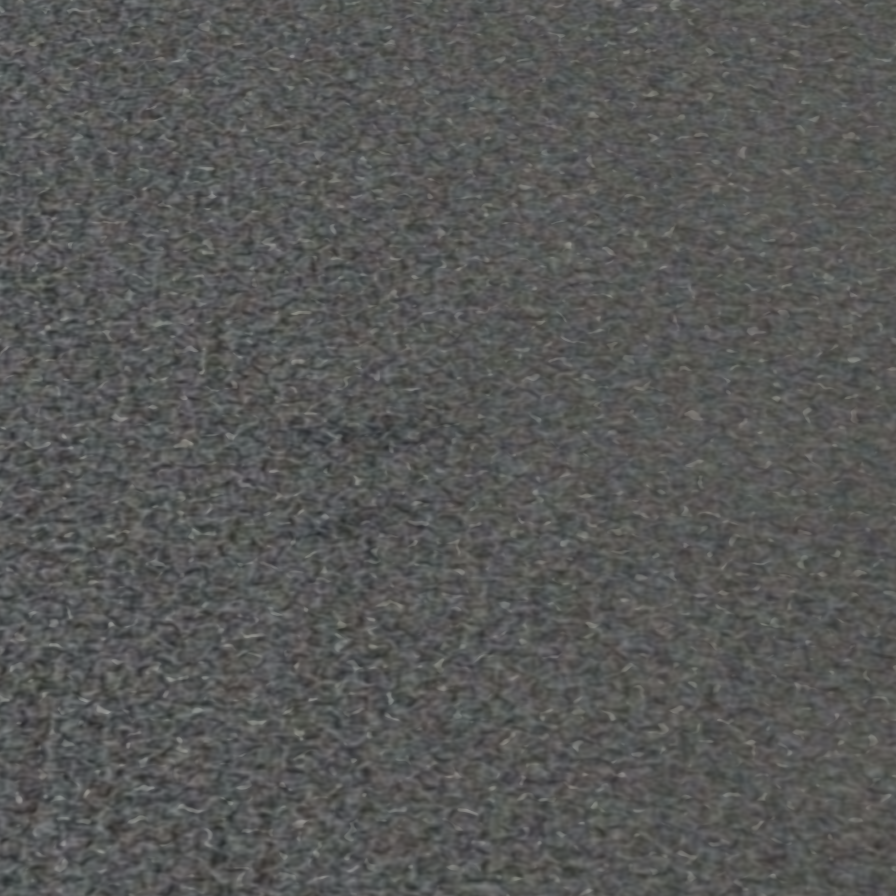
Reproduce this texture procedurally as a Shadertoy shader.

```glsl
const vec3 BASE_GRAY = vec3(0.337, 0.338, 0.334);
const vec3 COOL_TINT = vec3(-0.008, 0.000, 0.012);
const vec3 WARM_TINT = vec3(0.008, 0.003, -0.010);
const vec3 GREEN_TINT = vec3(-0.008, 0.008, -0.002);
const vec3 FLECK_COLOR = vec3(0.105, 0.105, 0.098);
const vec3 SMEAR_COLOR = vec3(-0.065, -0.056, -0.048);

const vec2 GRAIN_FREQ = vec2(60.0, 86.0);     // cells across the canvas
const vec2 FINE_FREQ = vec2(112.0, 150.0);
const vec2 STREAK_FREQ = vec2(34.0, 100.0);
const vec2 FLECK_FREQ = vec2(50.0, 76.0);
const float GRAIN_CONTRAST = 0.185;
const float WARP = 0.35;                      // bends grains into curls
const float PERSPECTIVE = 0.22;               // grains shrink toward the top
const float STREAK_TILT = 0.12;

vec2 hashGradient(vec2 cell) {
    vec3 q = fract(cell.xyx * vec3(0.1031, 0.1030, 0.0973));
    q += dot(q, q.yzx + 33.33);
    float angle = 6.28318 * fract((q.x + q.y) * q.z);
    return vec2(cos(angle), sin(angle));
}

float gradientNoise(vec2 p) {
    vec2 i = floor(p), f = p - i;
    vec2 w = f * f * f * (f * (f * 6.0 - 15.0) + 10.0);
    vec2 e = vec2(0.0, 1.0);
    float a = dot(hashGradient(i), f);
    float b = dot(hashGradient(i + e.yx), f - e.yx);
    float c = dot(hashGradient(i + e.xy), f - e.xy);
    float d = dot(hashGradient(i + e.yy), f - e.yy);
    return mix(mix(a, b, w.x), mix(c, d, w.x), w.y);
}

// Soft elongated stain with a ragged outline
float smear(vec2 uv, vec2 center, vec2 radius, float tilt) {
    vec2 d = uv - center;
    d.y -= d.x * tilt;
    d += 0.014 * vec2(gradientNoise(uv * 30.0), gradientNoise(uv * 34.0 + 70.0));
    return exp(-dot(d / radius, d / radius));
}

void mainImage(out vec4 fragColor, in vec2 fragCoord) {
    vec2 uv = fragCoord / iResolution.xy;

    // Ground plane, slightly compressed with distance
    vec2 ground = vec2((uv.x - 0.5) * (1.0 + PERSPECTIVE * uv.y),
                       uv.y * (1.0 + PERSPECTIVE * uv.y)) + 2.0;

    // Stone grains: curled on the left, streaky on the right
    vec2 p = ground * GRAIN_FREQ;
    vec2 bend = WARP * vec2(gradientNoise(p * 0.8 + 11.0), gradientNoise(p * 0.8 + 47.0));
    float coarse = gradientNoise(p + 2.0 * bend);
    float fine = gradientNoise(ground * FINE_FREQ + bend + 23.0);
    vec2 tilted = ground + vec2(0.0, STREAK_TILT * ground.x);
    float streak = gradientNoise(tilted * STREAK_FREQ + bend + 91.0);
    float patches = gradientNoise(uv * 5.0 + 8.0);
    float smoothSide = smoothstep(0.25, 0.95, uv.x + 0.25 * patches);
    float grain = mix(0.80, 0.42, smoothSide) * coarse
                + mix(0.62, 0.46, smoothSide) * fine
                + mix(0.18, 0.50, smoothSide) * streak;

    // Uneven wear: rougher at lower left, calmer at upper right
    float roughness = mix(1.12, 0.80, smoothstep(0.3, 1.8, uv.x + uv.y))
                    + 0.25 * patches;
    vec3 color = BASE_GRAY + GRAIN_CONTRAST * roughness * grain;

    // Sparse pale chips
    float chip = gradientNoise(ground * FLECK_FREQ + 1.5 * bend + 137.0);
    float fleck = smoothstep(0.28, 0.55, chip + 0.25 * fine);
    color += FLECK_COLOR * fleck * roughness;

    // Broad tone and mottled color
    color += 0.018 * gradientNoise(uv * 9.0 + 31.0) + 0.012 * (uv.y - 0.5);
    float hue = gradientNoise(ground * 22.0 + 63.0) + 0.7 * gradientNoise(ground * 48.0 + 5.0);
    float warmth = clamp(2.2 * hue + 0.9 * (uv.x - 0.5), -1.0, 1.0);
    color += mix(COOL_TINT, WARM_TINT, 0.5 + 0.5 * warmth);
    color += GREEN_TINT * 2.0 * gradientNoise(ground * 26.0 + 155.0);

    // Dark worn marks near the middle
    float marks = smear(uv, vec2(0.43, 0.515), vec2(0.085, 0.017), 0.02)
                + smear(uv, vec2(0.39, 0.418), vec2(0.080, 0.012), 0.18)
                + 0.7 * smear(uv, vec2(0.58, 0.503), vec2(0.045, 0.005), -0.06);
    color += SMEAR_COLOR * marks;

    fragColor = vec4(clamp(color, 0.0, 1.0), 1.0);
}
```
